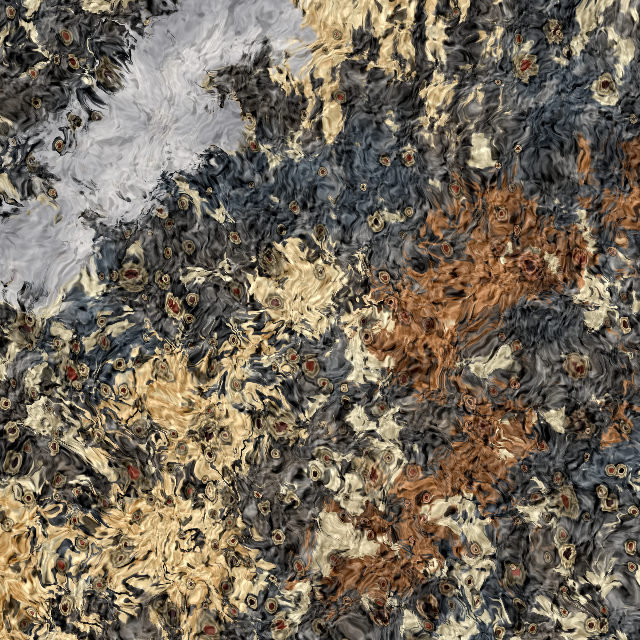
Give the GLSL for this texture, as a Shadertoy shader.

```glsl
float hash(vec2 p) {
    vec3 q = fract(p.xyx * 0.1031);
    q += dot(q, q.yzx + 33.33);
    return fract((q.x + q.y) * q.z);
}

float noise(vec2 p) {
    vec2 cell = floor(p), f = fract(p);
    f = f * f * (3.0 - 2.0 * f);
    vec2 e = vec2(0.0, 1.0);
    return mix(mix(hash(cell), hash(cell + e.yx), f.x),
               mix(hash(cell + e.xy), hash(cell + e.yy), f.x), f.y);
}

float fbm(vec2 p, int octaves) {
    float sum = 0.0, weight = 0.5, total = 0.0;
    for (int i = 0; i < octaves; i++) {
        sum += weight * noise(p);
        total += weight;
        weight *= 0.55;
        p = mat2(1.6, 1.2, -1.2, 1.6) * p + 17.3;
    }
    return sum / total;
}

vec2 warp(vec2 p, float scale, float amount) {
    vec2 offset = vec2(fbm(p * scale, 4), fbm(p * scale + 41.7, 4));
    return p + amount * (offset - 0.5);
}

float contrast(float value, float gain) {
    return clamp((value - 0.5) * gain + 0.5, 0.0, 1.0);
}

// Positive inside a capsule running from a to b
float band(vec2 p, vec2 a, vec2 b, float radius) {
    vec2 along = b - a;
    float t = clamp(dot(p - a, along) / dot(along, along), 0.0, 1.0);
    return radius - length(p - a - along * t);
}

// Distance to the nearest burl eye in radii, and its random id
vec2 burlEye(vec2 p, float scale, float density) {
    vec2 q = p * scale, cell = floor(q);
    vec2 nearest = vec2(9.0, 0.0);
    for (int y = -1; y <= 1; y++) {
        for (int x = -1; x <= 1; x++) {
            vec2 id = cell + vec2(x, y);
            float pick = hash(id + scale);
            vec2 center = id + 0.2 + 0.6 * vec2(hash(id + 7.1), hash(id + 23.9));
            vec2 d = q - center;
            d = vec2(d.x + 0.3 * d.y, 0.8 * d.y - 0.2 * d.x);
            float radius = mix(0.13, 0.34, hash(id + 61.3));
            float dist = length(d) / radius;
            if (pick < density && dist < nearest.x) nearest = vec2(dist, hash(id + 88.2));
        }
    }
    return nearest;
}

// Pale ringed knot with a reddish core and a dark rim
vec3 paintEye(vec3 color, vec2 eye, float wobble, vec3 flesh) {
    float d = eye.x + 0.9 * (wobble - 0.5);
    float rings = 0.5 + 0.5 * cos(d * 15.0);
    vec3 tone = mix(flesh * 0.55, flesh, rings) * mix(0.5, 1.1, eye.y);
    color = mix(color, color * 0.45, 0.8 * smoothstep(0.3, 0.0, abs(d - 1.05)));
    color = mix(color, tone, 0.85 * smoothstep(1.0, 0.8, d));
    vec3 core = mix(vec3(0.10, 0.07, 0.07), vec3(0.46, 0.20, 0.14), hash(eye.yy * 91.0));
    return mix(color, core, smoothstep(0.42, 0.25, d));
}

void mainImage(out vec4 fragColor, in vec2 fragCoord) {
    vec2 p = fragCoord / iResolution.xy;
    vec2 w = warp(warp(p, 5.0, 0.09), 19.0, 0.045);

    // Knots are denser toward the lower left
    float knotty = smoothstep(1.45, 0.55, p.x + p.y);
    vec2 largeEye = burlEye(warp(p, 14.0, 0.025), 13.0, 0.18 + 0.2 * knotty);
    vec2 smallEye = burlEye(warp(p, 25.0, 0.014), 29.0, 0.14 + 0.3 * knotty);
    float pull = exp(-0.6 * largeEye.x * largeEye.x) + 0.6 * exp(-0.6 * smallEye.x * smallEye.x);

    // Grain: vertical at the upper right, diagonal and curling elsewhere
    float upright = smoothstep(0.5, 0.75, p.y) * smoothstep(0.25, 0.5, p.x);
    vec2 slanted = mat2(0.77, 0.64, -0.64, 0.77) * w;
    float curl = fbm(slanted * vec2(13.0, 20.0), 5) + 0.22 * pull;
    float fibre = fbm(vec2(curl * 17.0, slanted.x * 9.0), 4);
    float drip = fbm(mix(p, w, 0.4) * vec2(60.0, 12.0), 5);
    float streak = contrast(mix(fibre, drip, 0.75 * upright), 2.3);
    float patches = fbm(w * 9.0 + 5.0, 5) - 0.5;
    float fine = fbm(w * vec2(105.0, 75.0), 4);
    float ragged = 0.38 * patches + 0.11 * (streak - 0.5) + 0.12 * (fine - 0.5);

    // Large colour regions
    float pale = max(band(p, vec2(0.32, 0.97), vec2(0.19, 0.75), 0.12),
                     band(p, vec2(0.17, 0.71), vec2(-0.03, 0.58), 0.055));
    float cream = max(band(p, vec2(0.42, 1.01), vec2(0.74, 0.99), 0.075),
                      band(p, vec2(0.46, 0.61), vec2(0.45, 0.53), 0.045));
    cream = max(cream, band(p, vec2(0.42, 0.87), vec2(0.10, 0.67), 0.045));
    float ochre = max(band(p, vec2(0.40, 0.46), vec2(0.18, 0.34), 0.055),
                      band(p, vec2(0.25, 0.17), vec2(0.03, 0.10), 0.085));
    float rust = max(band(p, vec2(1.02, 0.68), vec2(0.66, 0.48), 0.065),
                     band(p, vec2(0.82, 0.36), vec2(0.60, 0.12), 0.060));
    float scraps = 0.55 * (fbm(w * 21.0 + 63.0, 4) - 0.66) + 0.04 * knotty;

    // Slate ground with cool and warm drifts
    vec3 color = mix(vec3(0.13, 0.135, 0.14), vec3(0.42, 0.42, 0.41), streak);
    color *= mix(vec3(0.90, 1.0, 1.10), vec3(1.09, 0.99, 0.90), contrast(fbm(p * 7.0, 3), 2.5));
    float wisps = smoothstep(0.58, 0.76, fbm(w * 34.0 + 11.0, 4));
    color = mix(color, vec3(0.60, 0.59, 0.57), 0.7 * wisps);

    // Stained regions
    vec3 rustTone = mix(vec3(0.27, 0.16, 0.09), vec3(0.72, 0.49, 0.30), streak);
    color = mix(color, rustTone, 0.9 * smoothstep(-0.025, 0.03, rust + ragged));
    vec3 honey = mix(vec3(0.74, 0.53, 0.27), vec3(0.91, 0.81, 0.61), contrast(fibre, 2.5));
    vec3 ivory = mix(vec3(0.70, 0.63, 0.48), vec3(0.91, 0.87, 0.73), streak);
    color = mix(color, ivory, 0.9 * smoothstep(-0.01, 0.03, scraps + 0.1 * (streak - 0.5)));
    color = mix(color, honey, 0.92 * smoothstep(-0.015, 0.025, ochre + ragged));
    color = mix(color, mix(honey, ivory, 0.55), smoothstep(-0.015, 0.02, cream + ragged));
    vec3 mist = mix(vec3(0.59, 0.59, 0.61), vec3(0.84, 0.83, 0.82), contrast(fbm(w * 16.0, 5), 2.2));
    float misty = smoothstep(-0.02, 0.03, pale + 0.75 * ragged);
    color = mix(color, mist, misty);

    // Knots
    vec3 flesh = mix(vec3(0.88, 0.78, 0.58), vec3(0.76, 0.50, 0.36), smoothstep(-0.1, 0.05, rust));
    vec3 knots = paintEye(color, largeEye, fine, flesh);
    knots = paintEye(knots, smallEye, fine, flesh);
    color = mix(knots, color, 0.9 * misty);

    // Dark pits and oily surface relief
    float pits = smoothstep(0.60, 0.74, fbm(w * vec2(85.0, 60.0) + 29.0, 3));
    color *= 1.0 - 0.65 * pits * (1.0 - 0.7 * misty);
    vec2 surface = w * vec2(150.0, 110.0);
    float relief = fbm(surface, 3) - fbm(surface + vec2(0.45, -0.45), 3);
    color += relief * mix(0.55, 0.22, misty);
    fragColor = vec4(clamp(color, 0.0, 1.0), 1.0);
}
```
